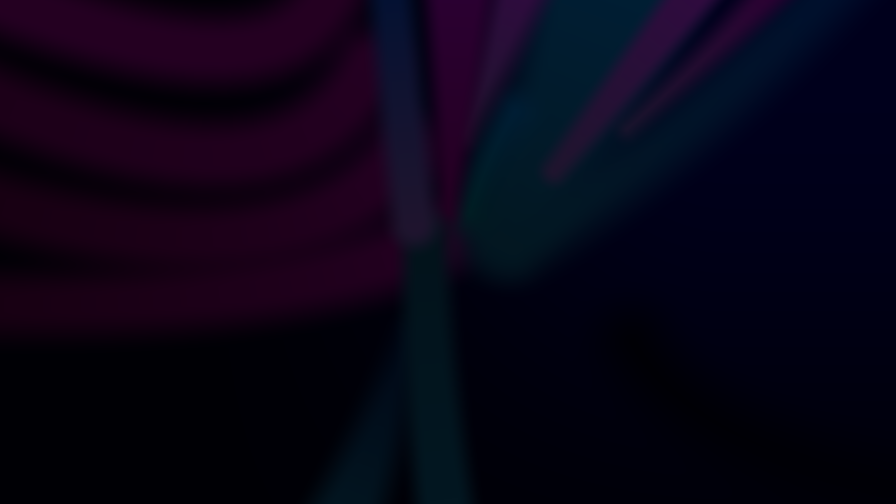
A Shadertoy shader for this background:

```glsl
// Dark abstract backdrop: soft curved ribbons of magenta, violet and teal over navy.

// The canvas is CANVAS_HEIGHT units tall, 16 units wide at 16:9.
const float CANVAS_HEIGHT = 9.0;
const int CURVE_STEPS = 14;
const int BAND_COUNT = 4;

const vec3 INK         = vec3(0.00, 0.00, 0.02);
const vec3 NAVY        = vec3(0.00, 0.00, 0.11);
const vec3 MAROON      = vec3(0.09, 0.00, 0.07);
const vec3 PLUM        = vec3(0.14, 0.00, 0.13);
const vec3 MAGENTA     = vec3(0.17, 0.00, 0.20);
const vec3 VIOLET      = vec3(0.19, 0.04, 0.25);
const vec3 DUSK        = vec3(0.12, 0.08, 0.18);
const vec3 BLUE        = vec3(0.00, 0.06, 0.18);
const vec3 OCEAN       = vec3(0.00, 0.12, 0.21);
const vec3 TEAL        = vec3(0.01, 0.09, 0.13);
const vec3 GREEN       = vec3(0.00, 0.12, 0.14);

// Distance to a quadratic curve (x) and position along it from 0 to 1 (y).
vec2 curveDistance(vec2 p, vec2 a, vec2 b, vec2 c) {
    vec2 nearest = vec2(1e4, 0.0);
    vec2 from = a;
    for (int i = 1; i <= CURVE_STEPS; i++) {
        float t = float(i) / float(CURVE_STEPS);
        vec2 to = mix(mix(a, b, t), mix(b, c, t), t);
        vec2 edge = to - from;
        float h = clamp(dot(p - from, edge) / dot(edge, edge), 0.0, 1.0);
        float d = length(p - from - h * edge);
        if (d < nearest.x) nearest = vec2(d, (float(i - 1) + h) / float(CURVE_STEPS));
        from = to;
    }
    return nearest;
}

// Lays a soft ribbon along a curve; width is the half width at its two ends.
void ribbon(inout vec3 color, vec2 p, vec2 a, vec2 b, vec2 c,
            vec2 width, float blur, vec3 startColor, vec3 endColor) {
    vec2 near = curveDistance(p, a, b, c);
    float w = mix(width.x, width.y, near.y);
    float cover = 1.0 - smoothstep(w - blur, w + blur, near.x);
    color = mix(color, mix(startColor, endColor, near.y), cover);
}

// Nested arcs that sag from the left edge and rise toward the centre.
void leftBands(inout vec3 color, vec2 p) {
    for (int i = 0; i < BAND_COUNT; i++) {
        float k = float(i);
        vec2 start = vec2(-0.4, 9.2 - 1.88 * k);
        vec2 sag = vec2(5.2, 6.9 - 2.46 * k + 0.44 * k * k);
        vec2 end = vec2(6.0 + 0.62 * k, 9.4 - 1.56 * k);
        vec3 startColor = mix(PLUM, MAROON, min(k * 0.6, 1.0));
        ribbon(color, p, start, sag, end, vec2(0.62 - 0.03 * k, 0.58),
               0.42, startColor, PLUM);
    }
}

// Diagonal sheets and fingers falling from the upper right.
void rightSheets(inout vec3 color, vec2 p) {
    ribbon(color, p, vec2(15.2, 9.6), vec2(12.5, 6.6), vec2(9.2, 4.6),
           vec2(0.5), 0.5, BLUE, TEAL);
    ribbon(color, p, vec2(11.2, 9.8), vec2(10.2, 6.8), vec2(8.9, 4.8),
           vec2(1.5, 0.6), 0.55, OCEAN, TEAL);
    ribbon(color, p, vec2(9.2, 7.0), vec2(8.7, 6.2), vec2(8.4, 5.2),
           vec2(0.25), 0.4, OCEAN, GREEN);
    ribbon(color, p, vec2(13.9, 9.3), vec2(12.8, 8.1), vec2(11.2, 6.7),
           vec2(0.3, 0.1), 0.25, MAGENTA, DUSK);
    ribbon(color, p, vec2(12.6, 9.4), vec2(11.2, 7.6), vec2(9.9, 5.95),
           vec2(0.4, 0.2), 0.2, VIOLET, DUSK);
}

// Narrow central column with its wedge above and flare below.
void centreColumn(inout vec3 color, vec2 p) {
    ribbon(color, p, vec2(9.4, 9.5), vec2(8.9, 8.0), vec2(8.3, 6.6),
           vec2(0.5, 0.15), 0.3, VIOLET, DUSK);
    ribbon(color, p, vec2(8.2, 9.5), vec2(8.15, 7.5), vec2(8.0, 5.2),
           vec2(0.62, 0.15), 0.25, MAGENTA, PLUM);
    ribbon(color, p, vec2(7.3, 3.0), vec2(6.8, 1.2), vec2(6.0, -0.6),
           vec2(0.2, 0.65), 0.35, BLUE * 0.5, TEAL);
    ribbon(color, p, vec2(7.6, 4.8), vec2(7.6, 2.5), vec2(8.0, -0.5),
           vec2(0.38, 0.5), 0.25, TEAL * 0.8, TEAL);
    ribbon(color, p, vec2(6.95, 9.5), vec2(7.1, 7.6), vec2(7.4, 5.0),
           vec2(0.35, 0.38), 0.25, BLUE * 1.1, DUSK);
}

void mainImage(out vec4 fragColor, in vec2 fragCoord) {
    vec2 p = fragCoord / iResolution.y * CANVAS_HEIGHT;

    // Navy haze gathers toward the upper right.
    float haze = smoothstep(3.0, 13.0, p.x) * smoothstep(-3.0, 8.0, p.y);
    vec3 color = mix(INK, NAVY, haze);

    // Black hollow at the lower right.
    ribbon(color, p, vec2(11.3, 2.9), vec2(12.2, 1.2), vec2(15.8, 0.3),
           vec2(0.4), 0.8, INK * 0.5, INK);

    leftBands(color, p);
    rightSheets(color, p);
    centreColumn(color, p);
    fragColor = vec4(color, 1.0);
}
```
